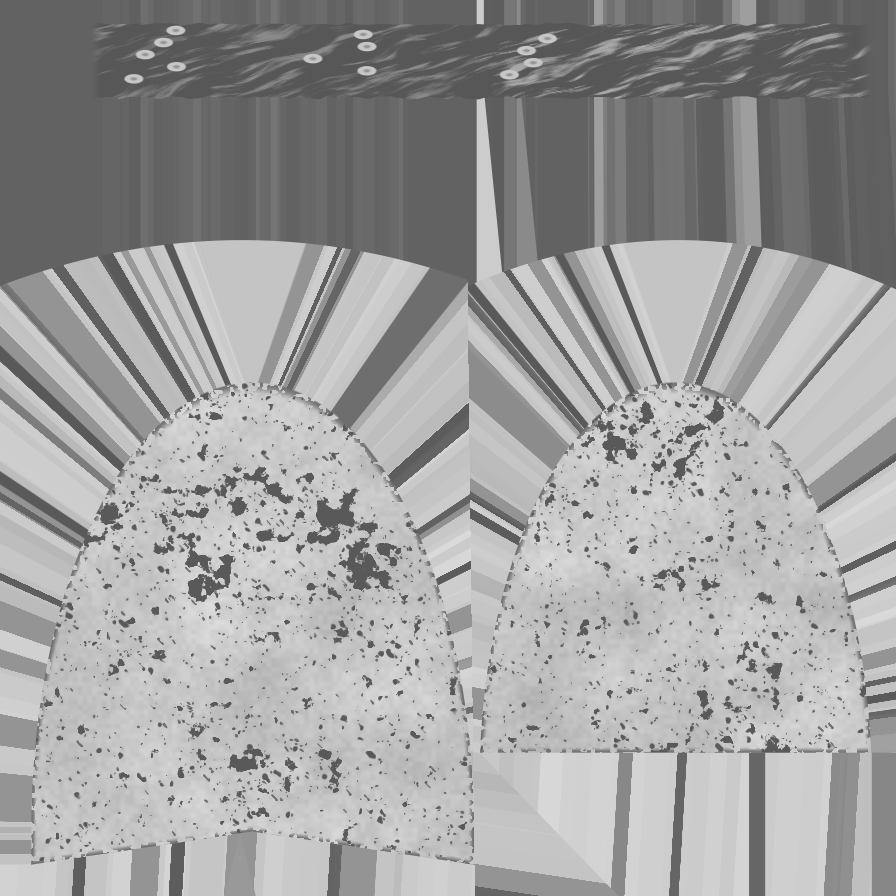
Reproduce this texture map procedurally as a WebGL 1 fragment shader.

```glsl
precision highp float;
// Grey texture atlas: two speckled stone domes inside fans of stretched rays,
// under dark drapes holding a strip of wood grain. Rays come from a bisection
// for the dome angle; stone and grain come from value noise.
uniform vec2 u_resolution;
const float DARK = 0.35;

float hash(vec2 p) {
  vec3 v = fract(p.xyx * 0.1031);
  v += dot(v, v.yzx + 33.33);
  return fract((v.x + v.y) * v.z);
}
float noise(vec2 p) {
  vec2 i = floor(p), f = fract(p), e = vec2(1, 0);
  f = f * f * (3.0 - 2.0 * f);
  return mix(mix(hash(i), hash(i + e), f.x), mix(hash(i + e.yx), hash(i + 1.0), f.x), f.y);
}
float fbm(vec2 p) {
  float sum = 0.0, amp = 0.533;
  for (int i = 0; i < 4; i++) {
    sum += amp * noise(p);
    p = p * 2.03 + 17.3;
    amp *= 0.5;
  }
  return sum;
}
float cover(float d, float px) { return clamp(0.5 - d / px, 0.0, 1.0); }
float band(float x, float mid, float halfWidth, float px) {
  return cover(abs(x - mid) - halfWidth, px);
}
// Flat random steps along x, blended over one pixel
float stripe(float x, float count, float seed, float px) {
  x = x * count + 40.0;
  x += 0.8 * noise(vec2(x * 0.6, seed));
  vec2 cell = vec2(floor(x), seed);
  float w = clamp(count * px, 0.01, 1.0);
  return mix(hash(cell), hash(cell + vec2(1, 0)), smoothstep(1.0 - w, 1.0, fract(x)));
}
float rayTone(float s, float seed, float darkness, float px) {
  float wide = stripe(s, 31.0, seed + 9.0, px), thin = stripe(s, 75.0, seed + 7.0, px);
  float tone = 0.71 + 0.09 * stripe(s, 13.0, seed, px) + 0.06 * stripe(s, 47.0, seed + 3.0, px);
  tone = mix(tone, 0.58, smoothstep(0.80, 0.86, wide));
  return mix(tone, DARK + 0.05 * wide, smoothstep(0.89, 0.94, thin + darkness));
}
// Boundary angle of the ray through d: 0 at the side, 1 at the apex
float rayCoord(vec2 d, vec2 radii) {
  float lo = 0.0, hi = 1.5708;
  for (int i = 0; i < 16; i++) {
    float m = 0.5 * (lo + hi);
    vec2 r = d - radii * vec2(cos(m), sin(m));
    if (cos(0.8 * m) * r.y > sin(0.8 * m) * r.x) lo = m; else hi = m;
  }
  return lo / 1.5708 + min(d.y, 0.0) / radii.y;
}
// wedge: place, half width, tone, side; lines: dark places on the left
float fan(vec2 d, vec2 radii, float seed, vec4 wedge, vec3 lines, float px) {
  float side = step(0.0, d.x), s = rayCoord(vec2(abs(d.x), d.y), radii);
  float dense = 0.12 * smoothstep(0.25, 0.45, s) * smoothstep(0.78, 0.6, s);
  float tone = rayTone(s, seed + side * 11.0, dense, px);
  tone = mix(tone, wedge.z, band(s, wedge.x, wedge.y, px) * (1.0 - abs(side - wedge.w)));
  vec3 marks = clamp(0.5 - (abs(s - lines) - 0.008) / px, 0.0, 1.0);
  tone = mix(tone, DARK, max(marks.x, max(marks.y, marks.z)) * (1.0 - side));
  return mix(tone, 0.77, smoothstep(0.982, 0.988, s));
}
float blot(vec2 q, float x, float y, float r) {
  float d = distance(q, vec2(x, y)) / r;
  return exp(-d * d);
}
float specks(vec2 p, float chance) {
  vec2 i = floor(p), shift = 0.5 * vec2(hash(i + 5.0), hash(i + 9.0)) - 0.25;
  float r = 0.12 + 0.22 * hash(i + 21.0);
  return step(hash(i), chance) * smoothstep(r + 0.1, r - 0.1, length(fract(p) - 0.5 - shift));
}
float stone(vec2 q, float rim) {
  float dense = blot(q, 0.36, 0.57, 0.04) + blot(q, 0.412, 0.635, 0.04)
    + blot(q, 0.122, 0.575, 0.03) + blot(q, 0.69, 0.485, 0.03)
    + blot(q, 0.785, 0.472, 0.03) + blot(q, 0.75, 0.52, 0.03);
  dense += 0.6 * smoothstep(0.6, 0.85, noise(q * 14.0));
  vec2 warped = q + 0.006 * noise(q * 150.0);
  float tone = 0.67 + 0.2 * fbm(q * 13.0) + 0.06 * (noise(q * 190.0) - 0.5);
  float stain = smoothstep(0.73, 0.78, fbm(q * 75.0) + 0.24 * min(dense, 1.2));
  stain = max(stain, specks(warped * 95.0, 0.08 + 0.25 * dense));
  stain = max(stain, 0.8 * specks(warped * 190.0, 0.1 + 0.2 * dense));
  float crust = smoothstep(-0.007, 0.0, rim) * step(0.5, noise(q * 240.0));
  return mix(tone, DARK, max(stain, 0.8 * crust));
}
// Dark vertical drapes with a few bright folds
float drapes(vec2 q, float px) {
  float right = step(0.53, q.x), fall = 0.05 * max(q.y - 0.1, 0.0);
  float x = q.x - fall * smoothstep(0.6, 1.0, q.x);
  float plain = band(x, 0.495, 0.04, px) + band(x, 0.628, 0.028, px);
  float strength = mix(0.09, 0.24, right) * step(0.115, x) * (1.0 - plain);
  float folds = stripe(x, 95.0, 4.0, px) * stripe(x, 34.0, 8.0, px);
  float tone = 0.385 + strength * (folds - 0.1);
  tone = mix(tone, 0.62, band(x, 0.668, 0.005, px) + band(x, 0.835, 0.009, px));
  tone = mix(tone, 0.80, band(q.x, 0.536 + fall, 0.004 + fall, px));
  return mix(tone, 0.54, band(q.x, 0.579 + fall, 0.002 + fall, px));
}
// Slanted streaks with pale knots in three groups
float grain(vec2 q) {
  float bend = 0.012 * noise(q * vec2(22, 45));
  float n = fbm(vec2(q.x * 28.0, (q.y + 0.28 * q.x + bend) * 190.0));
  float tone = 0.34 + mix(0.2, 0.32, step(0.53, q.x)) * smoothstep(0.48, 0.82, n);
  for (int i = 0; i < 13; i++) {
    float k = float(i), x = 0.13 + 0.205 * mod(k, 3.0) + 0.075 * hash(vec2(k, 2));
    float r = length((q - vec2(x, 0.034 + 0.0045 * k)) / vec2(0.012, 0.006));
    tone = mix(tone, 0.78 - 0.2 * smoothstep(0.5, 0.1, r), smoothstep(1.0, 0.75, r));
  }
  return tone;
}
// Stretched stripes under the domes
float skirt(vec2 q, float right, float px) {
  float tone = rayTone(q.x + 0.06 * q.y, 51.0 + right, 0.03, px);
  float wedge = band(q.x, 0.268, 0.25 * (q.y - 0.93), px);
  tone = mix(tone, mix(0.6, 0.4, right), mix(wedge, band(q.x, 0.845, 0.009, px), right));
  float below = right * cover(q.x - 0.535 - 0.97 * (q.y - 0.84), px);
  tone = mix(tone, rayTone(q.y - 0.15 * q.x, 63.0, 0.0, px), below);
  return mix(tone, 0.53, cover(0.973 - q.x, px));
}
void main() {
  vec2 q = gl_FragCoord.xy / u_resolution;
  q.y = 1.0 - q.y;
  float px = 1.0 / min(u_resolution.x, u_resolution.y), right = step(0.518 + 0.012 * q.y, q.x);
  vec2 radii = mix(vec2(0.247, 0.5), vec2(0.219, 0.45), right);
  vec4 wedge = mix(vec4(0.74, 0.03, 0.43, 1), vec4(0.6, 0.03, 0.55, 0), right);
  vec3 lines = mix(vec3(0.6, 0.93, 0.46), vec3(0.7, 0.86, 0.95), right);
  vec2 d = mix(vec2(0.282, 0.927), vec2(0.754, 0.877), right) - q;
  d.x = -d.x;
  float strip = cover(abs(q.y - 0.068) - 0.039 - 0.004 * noise(q * 90.0), px);
  strip *= smoothstep(0.1, 0.115, q.x) * smoothstep(0.975, 0.955, q.x);
  float tone = mix(drapes(q, px), grain(q), strip);
  float archX = q.x - mix(0.27, 0.757, right);
  float arch = 0.268 + mix(0.7, 0.93, right) * archX * archX;
  tone = mix(tone, fan(d, radii, 20.0 + 30.0 * right, wedge, lines, 2.0 * px), cover(arch - q.y, px));
  float base = mix(0.928 + 0.037 * min(abs(d.x) / radii.x, 1.0), 0.84, right);
  tone = mix(tone, skirt(q, right, px), cover(base - q.y, px));
  d.y = max(d.y, 0.0);
  float rim = max((length(d / radii) - 1.0) * radii.x, q.y - base);
  gl_FragColor = vec4(vec3(mix(tone, stone(q, rim), cover(rim, px))), 1);
}
```
